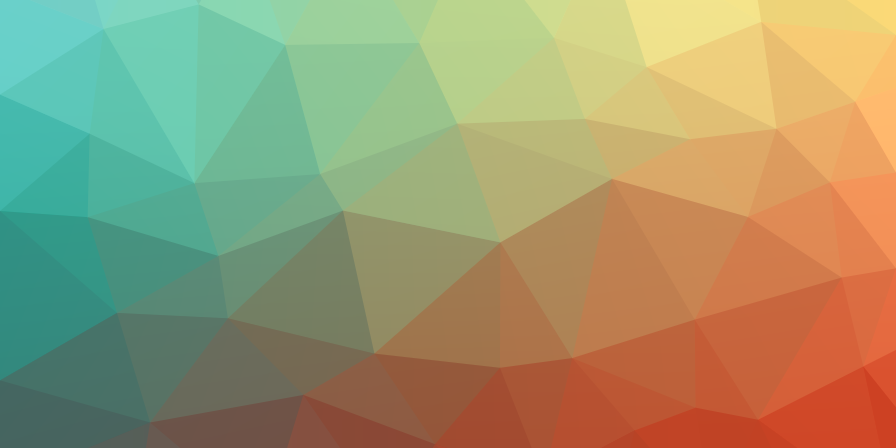
Reproduce this background procedurally as a Shadertoy shader.

```glsl
const float COLUMN_WIDTH = 0.25;
const float COLUMNS = 8.0;
const float PI = 3.14159265;
const float MAX_SWELL = 0.22;
const int RIDGES = 7;

// Ridges from top to bottom: left height, right height, sideways drift
const vec3 RIDGE_ENDS[RIDGES] = vec3[RIDGES](
    vec3(1.16, 1.16, 0.0), vec3(1.026, 0.922, 0.0), vec3(0.789, 0.773, -0.091),
    vec3(0.529, 0.615, 0.0), vec3(0.151, 0.401, 0.0), vec3(-0.081, 0.182, -0.073),
    vec3(-0.16, -0.16, 0.0));
// Amplitudes of the first four harmonics along each ridge
const vec4 SWAY[RIDGES] = vec4[RIDGES](
    vec4(-0.22, 0.0, 0.0, 0.0), vec4(-0.072, -0.012, -0.008, 0.033),
    vec4(0.056, -0.076, -0.010, 0.003), vec4(0.092, -0.091, -0.003, -0.014),
    vec4(0.079, -0.021, 0.003, -0.044), vec4(0.232, 0.044, -0.030, 0.013),
    vec4(0.13, 0.0, 0.0, 0.0));
const vec4 SWELL[RIDGES] = vec4[RIDGES](
    vec4(0.0), vec4(-0.073, -0.002, -0.003, -0.013),
    vec4(-0.128, -0.053, -0.049, 0.026), vec4(-0.070, -0.022, -0.014, 0.009),
    vec4(-0.040, 0.064, 0.072, 0.009), vec4(-0.021, 0.080, 0.058, 0.039),
    vec4(0.0));
// Fine ripple: frequency, sideways and upward amplitude
const vec3 RIPPLE[RIDGES] = vec3[RIDGES](
    vec3(0.0), vec3(6.0, -0.012, -0.046), vec3(5.0, 0.0, 0.022),
    vec3(7.0, -0.022, 0.057), vec3(5.0, 0.040, 0.015), vec3(5.0, -0.012, -0.039),
    vec3(0.0));

float hash(vec3 cell) {
    vec3 q = fract(cell * vec3(0.1031, 0.1030, 0.0973));
    q += dot(q, q.yzx + 33.33);
    return fract((q.x + q.y) * q.z);
}

float ridgeLine(int ridge, float u) {
    return mix(RIDGE_ENDS[ridge].x, RIDGE_ENDS[ridge].y, u);
}

vec2 ridgeVertex(int ridge, float column) {
    float u = column / COLUMNS;
    vec3 ripple = RIPPLE[ridge];
    vec4 harmonics = sin(PI * u * vec4(1.0, 2.0, 3.0, 4.0));
    vec2 base = vec2(column * COLUMN_WIDTH + RIDGE_ENDS[ridge].z * u, ridgeLine(ridge, u));
    vec2 wave = vec2(dot(SWAY[ridge], harmonics), dot(SWELL[ridge], harmonics));
    return base + wave + ripple.yz * sin(PI * u * ripple.x);
}

// Five evenly spaced colour stops from left to right
vec3 band(float u, vec3 a, vec3 b, vec3 c, vec3 d, vec3 e) {
    vec4 t = clamp(u * 4.0 - vec4(0.0, 1.0, 2.0, 3.0), 0.0, 1.0);
    return mix(mix(mix(mix(a, b, t.x), c, t.y), d, t.z), e, t.w);
}

// Five colour bands stacked from the ground to the sky
vec3 palette(vec2 p) {
    float u = p.x / (COLUMNS * COLUMN_WIDTH);
    vec3 ground = band(u, vec3(0.25, 0.39, 0.38), vec3(0.43, 0.33, 0.29),
        vec3(0.61, 0.27, 0.18), vec3(0.76, 0.27, 0.15), vec3(0.82, 0.26, 0.14));
    vec3 low = band(u, vec3(0.17, 0.49, 0.46), vec3(0.39, 0.46, 0.39),
        vec3(0.61, 0.43, 0.28), vec3(0.77, 0.43, 0.26), vec3(0.86, 0.38, 0.23));
    vec3 middle = band(u, vec3(0.12, 0.66, 0.60), vec3(0.37, 0.63, 0.53),
        vec3(0.62, 0.65, 0.45), vec3(0.80, 0.56, 0.35), vec3(0.93, 0.53, 0.32));
    vec3 high = band(u, vec3(0.31, 0.78, 0.75), vec3(0.42, 0.78, 0.65),
        vec3(0.64, 0.76, 0.52), vec3(0.85, 0.75, 0.46), vec3(1.0, 0.71, 0.42));
    vec3 sky = band(u, vec3(0.43, 0.81, 0.81), vec3(0.51, 0.82, 0.69),
        vec3(0.72, 0.85, 0.57), vec3(0.92, 0.87, 0.54), vec3(1.0, 0.85, 0.45));
    vec4 t = clamp(p.y * 4.0 - vec4(0.0, 1.0, 2.0, 3.0), 0.0, 1.0);
    return mix(mix(mix(mix(ground, low, t.x), middle, t.y), high, t.z), sky, t.w);
}

float cross2(vec2 a, vec2 b) { return a.x * b.y - a.y * b.x; }

float edgeDistance(vec2 p, vec2 a, vec2 b) {
    return cross2(b - a, p - a) / max(length(b - a), 1e-4);
}

// Facet centre and shade weighted by coverage, which is in alpha
vec4 facet(vec2 p, vec2 a, vec2 b, vec2 c, float pixel, vec3 seed) {
    float facing = sign(cross2(b - a, c - a));
    float inside = min(facing * edgeDistance(p, a, b),
        min(facing * edgeDistance(p, b, c), facing * edgeDistance(p, c, a)));
    float coverage = clamp(inside / pixel + 0.5, 0.0, 1.0);
    return vec4((a + b + c) / 3.0, hash(seed) - 0.5, 1.0) * coverage;
}

// Split a cell along its shorter diagonal, slightly favouring the falling one
vec4 splitCell(vec2 p, vec2 tl, vec2 tr, vec2 bl, vec2 br, float pixel, vec2 id) {
    vec2 low = min(min(tl, tr), min(bl, br)) - pixel;
    vec2 high = max(max(tl, tr), max(bl, br)) + pixel;
    if (any(lessThan(p, low)) || any(greaterThan(p, high))) return vec4(0.0);
    bool rising = distance(tr, bl) < 0.876 * distance(tl, br);
    return facet(p, tl, tr, rising ? bl : br, pixel, vec3(id, 1.0))
         + facet(p, rising ? tr : tl, br, bl, pixel, vec3(id, 2.0));
}

void mainImage(out vec4 fragColor, in vec2 fragCoord) {
    float pixel = 1.0 / iResolution.y;
    vec2 p = fragCoord / iResolution.xy * vec2(COLUMNS * COLUMN_WIDTH, 1.0);
    float u = p.x / (COLUMNS * COLUMN_WIDTH);
    float nearest = floor(p.x / COLUMN_WIDTH);
    vec4 sum = vec4(0.0);
    // Gather nearby facets, skipping strips out of reach
    for (int ridge = 0; ridge < RIDGES - 1; ridge++) {
        if (p.y > ridgeLine(ridge, u) + MAX_SWELL) break;
        if (p.y < ridgeLine(ridge + 1, u) - MAX_SWELL) continue;
        vec2 tl = ridgeVertex(ridge, nearest - 2.0);
        vec2 bl = ridgeVertex(ridge + 1, nearest - 2.0);
        for (int i = -2; i < 2; i++) {
            float column = nearest + float(i);
            vec2 tr = ridgeVertex(ridge, column + 1.0);
            vec2 br = ridgeVertex(ridge + 1, column + 1.0);
            sum += splitCell(p, tl, tr, bl, br, pixel, vec2(column + 5.0, float(ridge)));
            tl = tr;
            bl = br;
        }
    }
    vec3 tone = sum.a > 0.001 ? sum.xyz / sum.a : vec3(p, 0.0);
    vec3 color = palette(mix(p, tone.xy, 0.85)) * (1.0 + 0.07 * tone.z);
    fragColor = vec4(color, 1.0);
}
```
